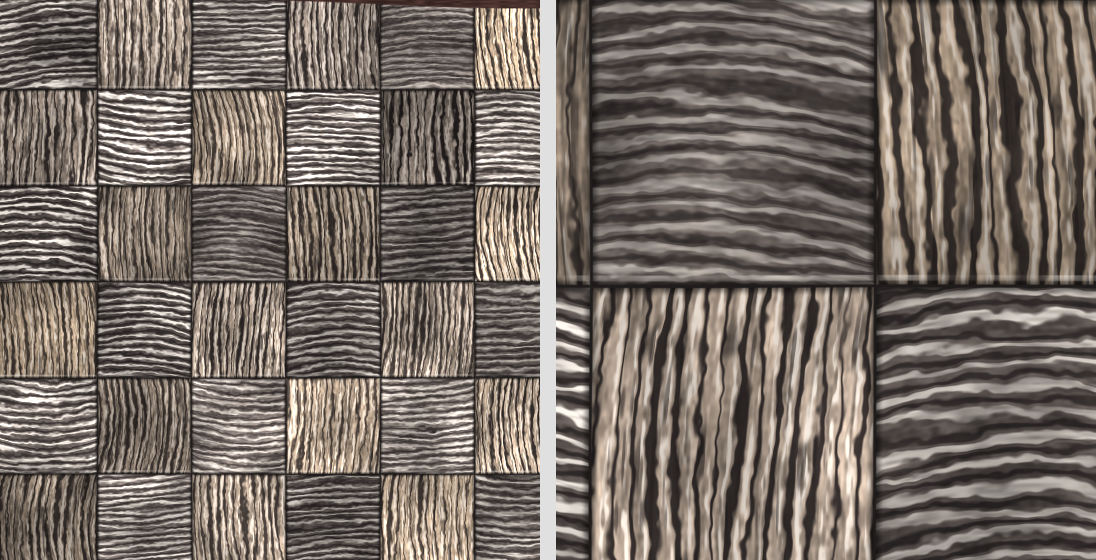
Left, the full canvas; right, a detail of the centre.
Give the GLSL for this texture, as a WebGL 2 fragment shader.

```glsl
#version 300 es
precision highp float;

uniform vec2 u_resolution;
out vec4 outColor;

// Layout, in units of the canvas height
const vec2 PITCH = vec2(0.1684, 0.1715);
const vec2 FIRST_SEAM = vec2(0.1740, 0.1536);
const float SEAM_WIDTH = 0.005;      // fraction of a block
const float SEAM_SHADE = 0.035;
const float TOP_GAP = 0.015;

// Grain
const float RIDGES_MIN = 10.5;
const float RIDGES_SPREAD = 4.0;
const float MAX_TILT = 0.09;
const float MAX_BEND = 0.24;
const float WAVE = 0.75;
const float RAGGED = 0.36;

// Colours
const vec3 CHAR_BLACK = vec3(0.125, 0.108, 0.108);
const vec3 COOL_GREY = vec3(0.560, 0.515, 0.490);
const vec3 WARM_TAN = vec3(0.710, 0.620, 0.520);
const vec3 PALE_RIDGE = vec3(0.950, 0.920, 0.885);
const vec3 BACKING = vec3(0.270, 0.180, 0.165);

float hash(vec2 p) {
    vec3 h = fract(vec3(p.xyx) * 0.1031);
    h += dot(h, h.yzx + 33.33);
    return fract((h.x + h.y) * h.z);
}

float noise(vec2 p) {
    vec2 i = floor(p), f = fract(p);
    f = f * f * (3.0 - 2.0 * f);
    return mix(mix(hash(i), hash(i + vec2(1, 0)), f.x),
               mix(hash(i + vec2(0, 1)), hash(i + vec2(1, 1)), f.x), f.y);
}

// Soft-edged band between two positions
float band(float x, float lo, float hi, float soft) {
    return smoothstep(lo - soft, lo + soft, x) * (1.0 - smoothstep(hi - soft, hi + soft, x));
}

// Brushed wood: q.x runs across the grain, q.y along it
vec3 brushedWood(vec2 q, vec2 cell, bool lying, float pixel) {
    vec2 seed = cell * 19.0 + 211.0;
    float along = q.y - 0.5;
    float count = RIDGES_MIN + RIDGES_SPREAD * hash(seed);
    float tilt = MAX_TILT * (hash(seed + 1.0) * 2.0 - 1.0);
    float bend = MAX_BEND * (hash(seed + 2.0) * 2.0 - 1.0);
    float contrast = hash(seed + 3.0);
    float lightness = mix(0.74, 1.22, hash(seed + 4.0));

    // Bent, unevenly spaced ridges with torn edges
    float u = (q.x + tilt * along + bend * along * along) * count;
    float t = u + WAVE * (noise(vec2(u * 0.7, q.y * 1.8) + seed) - 0.5)
                + RAGGED * (noise(vec2(u * 2.0, q.y * 9.0) + seed) - 0.5)
                + 0.5 * RAGGED * (noise(vec2(u * 4.0, q.y * 28.0) + seed) - 0.5);
    float ridge = floor(t), phase = fract(t);
    float soft = 0.05 + 0.5 * pixel * count;

    // Fibres and broken streaks
    float fibre = noise(vec2(t * 3.6, q.y * 3.5) + seed);
    float fine = noise(vec2(u * 6.0, q.y * 16.0) + seed);
    float speck = noise(vec2(u * 5.0, q.y * 45.0) + seed);
    float streak = noise(vec2(ridge * 7.0, q.y * 3.5) + seed);
    float patchy = noise(q * 2.2 + seed);
    float ridgeTone = hash(vec2(ridge, 5.0) + seed);
    float grain = 0.45 * fibre + 0.35 * fine + 0.20 * speck;

    vec3 color;
    if (lying) {
        // Dark bed with thin bright crests
        float crest = band(phase, mix(0.66, 0.50, ridgeTone), 0.90, soft);
        float groove = band(phase, 0.08, 0.32, soft);
        color = mix(CHAR_BLACK, COOL_GREY, 0.14 + 1.10 * grain * mix(1.0, 0.65, contrast));
        color = mix(color, CHAR_BLACK, groove * mix(0.50, 0.80, contrast));
        float shine = mix(0.50, 1.10, contrast) * (0.35 + 0.45 * streak + 0.50 * fine);
        color = mix(color, PALE_RIDGE, crest * clamp(shine, 0.0, 1.0));
    } else {
        // Broad worn ridges split by charred grooves
        float width = mix(0.16, 0.42, ridgeTone) + 0.20 * (streak - 0.5);
        float groove = band(phase, 0.08, 0.08 + width, soft);
        vec3 face = mix(COOL_GREY, WARM_TAN, 0.25 + 0.75 * hash(seed + 6.0));
        color = face * (0.52 + 0.95 * grain);
        float edge = band(phase, 0.70, 0.94, soft);
        color = mix(color, PALE_RIDGE, edge * 0.65 * smoothstep(0.3, 0.8, fine + 0.3 * streak));
        color = mix(color, CHAR_BLACK, groove * mix(0.74, 0.95, contrast));
        color = mix(color, CHAR_BLACK, 0.5 * smoothstep(0.72, 0.92, noise(vec2(u * 4.0, q.y * 5.0) - seed)));
    }
    return color * lightness * mix(0.78, 1.26, patchy);
}

void main() {
    vec2 uv = gl_FragCoord.xy / u_resolution.y;
    float pixel = 1.0 / u_resolution.y;
    float blockPixel = pixel / PITCH.y;

    // Basket of blocks with alternating grain; the first column runs off the side
    vec2 grid = (uv - FIRST_SEAM) / PITCH + 1.0;
    grid += 0.012 * (vec2(noise(grid.yx * 1.3 + 9.0), noise(grid * 1.3 + 40.0)) - 0.5);
    vec2 cell = max(floor(grid), 0.0), p = grid - cell;
    bool lying = mod(cell.x + cell.y, 2.0) > 0.5;
    vec3 color = brushedWood(lying ? p.yx : p, cell, lying, blockPixel);

    // Pale lower rim, shaded edges and dark seams
    vec2 border = min(p, 1.0 - p);
    if (cell.x < 0.5) border.x = 1.0 - p.x;
    float edge = min(border.x, border.y);
    float rim = band(p.y, 0.018, 0.038, blockPixel) * noise(vec2(p.x * 9.0, cell.x * 7.0 + cell.y));
    color = mix(color, PALE_RIDGE, 0.45 * rim);
    color *= mix(0.50, 1.0, smoothstep(0.0, SEAM_SHADE, edge));
    color = mix(CHAR_BLACK, color,
                smoothstep(SEAM_WIDTH - blockPixel, SEAM_WIDTH + blockPixel, edge));

    // Backing exposed along the upper right
    float across = gl_FragCoord.x / u_resolution.x;
    float top = 1.0 - TOP_GAP * smoothstep(0.45, 0.95, across);
    vec3 backing = BACKING * (0.7 + 0.6 * noise(uv * vec2(60.0, 300.0)));
    float exposed = smoothstep(top - pixel, top + pixel, uv.y) * step(0.45, across);
    color = mix(color, backing, exposed);

    outColor = vec4(clamp(color, 0.0, 1.0), 1.0);
}
```
